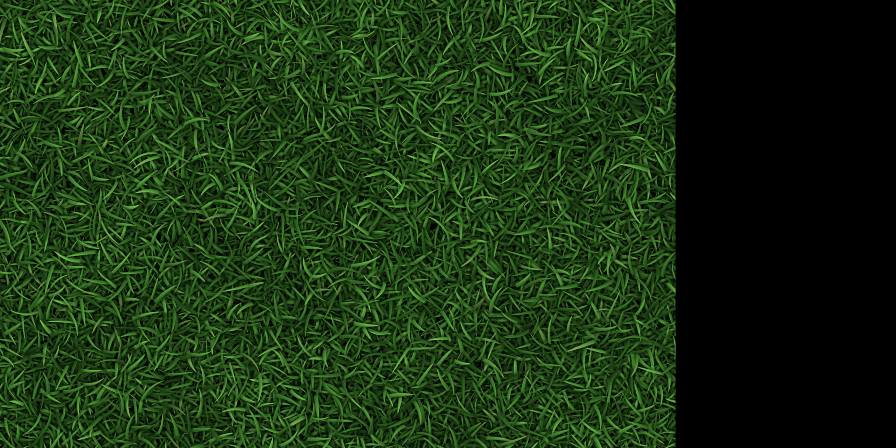
Give the GLSL for this texture, as a Shadertoy shader.

```glsl
// Dense lawn seen from above, ending at a straight edge beside a plain black strip.
// Layers of jittered cells each hold one curved, tapering blade; blades are
// painted from the shaded bottom layer to the lit top one, each casting a soft shadow.

#define LAYERS 22
#define CELL 0.042          // cell size, in canvas heights
#define BLADE_WIDTH 0.0036  // half width, in canvas heights
#define SHADOW_REACH 0.009
#define SHADOW_DEPTH 0.32
#define TONE_BASE 0.32
#define TONE_LIFT 0.16      // extra light on the top layer
#define TONE_SPREAD 0.38
#define STRAW_SHARE 0.035
#define LAWN_EDGE 0.754     // share of the width covered by grass

const float TAU = 6.2831853;
const vec3 SOIL = vec3(0.012, 0.03, 0.008);
const vec3 STRAW = vec3(0.56, 0.66, 0.36);

vec4 hash4(vec3 p) {
    vec4 q = fract(p.xyzx * vec4(0.1031, 0.1030, 0.0973, 0.1099));
    q += dot(q, q.wzxy + 33.33);
    return fract((q.xxyz + q.yzzw) * q.zywx);
}

// Deep green to pale leaf green; the tone is the green channel
vec3 grassColor(float tone) {
    float t2 = tone * tone;
    return tone * vec3(0.42 + 0.35 * t2, 1.0, 0.27 + 0.28 * t2);
}

// Slow light and dark patches from layered sines
float patches(vec2 p) {
    float a = sin(p.x * 9.0 + 2.0 * sin(p.y * 7.0 + 1.0));
    float b = sin(p.y * 14.0 + 2.0 * sin(p.x * 11.0));
    return 0.5 * (a + b);
}

// Paints one blade, with its shadow, over the colour below
void paintBlade(inout vec3 color, vec2 p, vec4 shape, vec4 look, float height, float pixel) {
    float angle = TAU * shape.z;
    vec2 axis = vec2(cos(angle), sin(angle));
    vec2 q = vec2(dot(p, axis), dot(p, vec2(-axis.y, axis.x)));

    float halfLength = CELL * mix(0.45, 0.9, shape.w);
    float along = q.x / halfLength;
    if (abs(along) > 1.0) return;
    float bend = (look.x - 0.5) * 0.55 * halfLength;
    q.y -= bend * (along * along - 0.4);

    // s runs from root to tip
    float s = 0.5 + 0.5 * along;
    float width = BLADE_WIDTH * mix(0.65, 1.25, look.y) * (1.0 - 0.85 * s * s);
    float ends = smoothstep(0.0, 0.1, s) * smoothstep(1.0, 0.9, s);
    float d = abs(q.y) - width;

    color *= 1.0 - SHADOW_DEPTH * ends * smoothstep(SHADOW_REACH, 0.0, d);

    float tone = TONE_BASE + TONE_LIFT * height + TONE_SPREAD * (look.z - 0.5);
    tone *= mix(0.72, 1.2, s);
    tone *= 1.0 + 0.18 * clamp(q.y / width, -1.0, 1.0);
    vec3 blade = grassColor(tone);
    float straw = step(1.0 - STRAW_SHARE, look.w);
    blade = mix(blade, STRAW, 0.75 * straw * s);

    float cover = ends * smoothstep(0.6 * pixel, -0.6 * pixel, d);
    color = mix(color, blade, cover);
}

vec3 lawn(vec2 p, float pixel) {
    vec3 color = SOIL;
    for (int layer = 0; layer < LAYERS; layer++) {
        float level = float(layer);
        float height = level / float(LAYERS - 1);
        vec2 grid = p / CELL + vec2(0.37, 0.61) * level + 20.0;
        vec2 cell = floor(grid);
        for (int y = -1; y <= 1; y++) {
            for (int x = -1; x <= 1; x++) {
                vec2 id = cell + vec2(x, y);
                vec4 shape = hash4(vec3(id, level + 3.0));
                vec4 look = hash4(vec3(id.yx + 71.0, level + 47.0));
                vec2 offset = (grid - id - shape.xy) * CELL;
                paintBlade(color, offset, shape, look, height, pixel);
            }
        }
    }
    return color * (1.0 + 0.08 * patches(p));
}

void mainImage(out vec4 fragColor, in vec2 fragCoord) {
    float pixel = 1.0 / iResolution.y;
    vec2 p = fragCoord * pixel;
    float edge = LAWN_EDGE * iResolution.x * pixel;
    vec3 color = vec3(0.0);
    if (p.x < edge + pixel) {
        float inside = smoothstep(0.5 * pixel, -0.5 * pixel, p.x - edge);
        color = lawn(p, pixel) * inside;
    }
    fragColor = vec4(color, 1.0);
}
```
